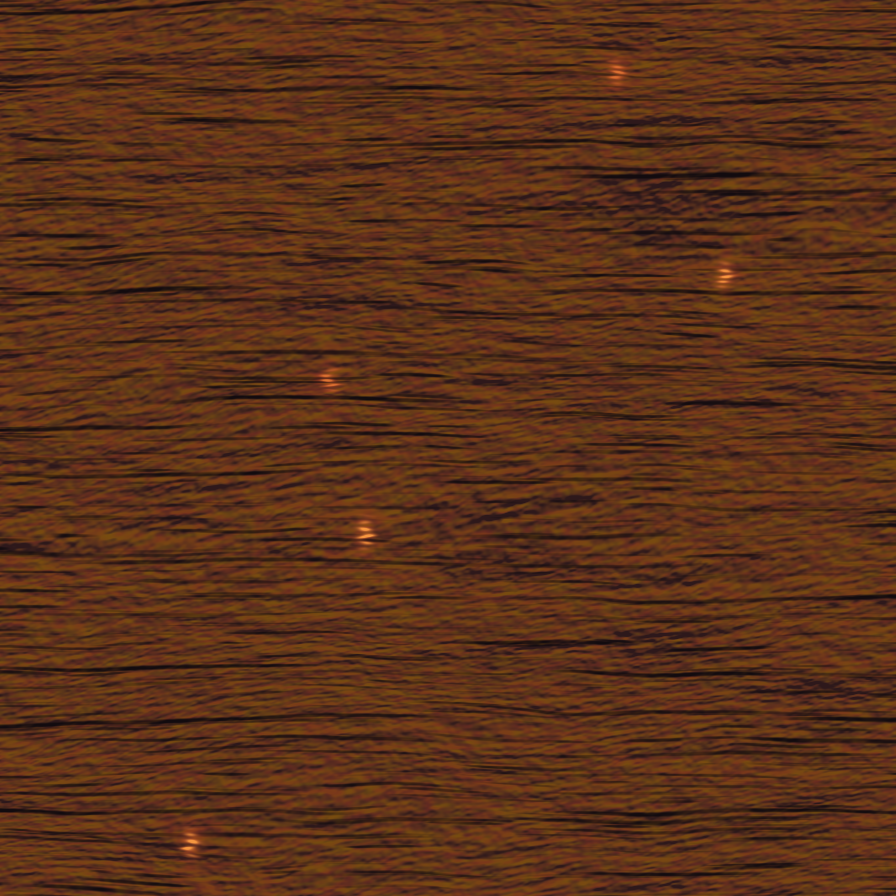
A WebGL 1 fragment shader for this texture:

```glsl
precision highp float;

uniform vec2 u_resolution;

const vec3 INK = vec3(0.07, 0.045, 0.06);
const vec3 SHADOW = vec3(0.165, 0.09, 0.105);
const vec3 UMBER = vec3(0.35, 0.187, 0.113);
const vec3 GOLDEN = vec3(0.475, 0.262, 0.08);
const vec3 RED_SHIFT = vec3(0.015, -0.085, 0.045);
const vec3 EMBER = vec3(0.72, 0.24, 0.12);
const vec3 AMBER = vec3(1.0, 0.62, 0.26);

float hash(vec2 p) {
  vec3 q = fract(p.xyx * 0.1031);
  q += dot(q, q.yzx + 33.33);
  return fract((q.x + q.y) * q.z);
}

float noise(vec2 p) {
  vec2 cell = floor(p);
  vec2 f = fract(p);
  f = f * f * (3.0 - 2.0 * f);
  float low = mix(hash(cell), hash(cell + vec2(1.0, 0.0)), f.x);
  float high = mix(hash(cell + vec2(0.0, 1.0)), hash(cell + 1.0), f.x);
  return mix(low, high, f.y);
}

// Tapered dark pores, one per cell, with random place, length and width
float streaks(vec2 p, vec2 density, float seed, float width) {
  vec2 q = p * density;
  vec2 base = floor(q);
  float ink = 0.0;
  for (int j = -1; j <= 1; j++) {
    for (int i = -1; i <= 1; i++) {
      vec2 id = base + vec2(float(i), float(j)) + seed;
      vec2 center = id - seed + vec2(hash(id), hash(id + 17.3));
      float halfLength = mix(0.25, 0.95, hash(id + 41.7));
      float strength = mix(0.1, 1.0, hash(id + 73.1));
      float tilt = 0.03 * (hash(id + 97.9) - 0.6) * density.y / density.x;
      vec2 d = q - center;
      d.y -= tilt * d.x;
      float along = d.x / halfLength;
      float taper = max(1.0 - along * along, 0.0);
      float halfWidth = width * density.y * (0.4 + 0.6 * taper) * (0.5 + strength);
      float line = 1.0 - smoothstep(0.2, 1.0, abs(d.y) / halfWidth);
      ink = max(ink, line * smoothstep(0.0, 0.7, taper) * strength);
    }
  }
  return ink;
}

// Difference of neighbouring noise rows: thin ridges without broad blobs
float ridges(vec2 p) {
  return noise(p) - noise(p + vec2(0.35, 1.3));
}

// Fine slanted fibres at three scales, centred on zero
float fibres(vec2 p) {
  float coarse = ridges(p * vec2(28.0, 225.0));
  float fine = ridges(p * vec2(70.0, 330.0) + 31.0);
  float grit = ridges(p * vec2(170.0, 390.0) + 67.0);
  return 0.4 * coarse + 0.5 * fine + 0.3 * grit;
}

// Small glowing flecks crossed by the grain: amount in x, heat in y
vec2 flecks(vec2 p) {
  vec2 glow = vec2(0.0);
  for (int i = 0; i < 5; i++) {
    float id = float(i);
    vec2 center = vec2(hash(vec2(id, 5.2)), (id + hash(vec2(id, 9.7))) / 5.0);
    center = 0.06 + 0.88 * center;
    vec2 d = p - center;
    d.x += 0.012 * (noise(vec2(id * 7.0, p.y * 220.0)) - 0.5);
    vec2 core = d / vec2(0.008, 0.015);
    vec2 halo = d / vec2(0.021, 0.021);
    float amount = exp(-dot(core, core)) + 0.25 * exp(-dot(halo, halo));
    glow += amount * vec2(1.0, hash(vec2(id, 23.0)));
  }
  float bands = 0.5 + 0.5 * sin(p.y * 900.0 + 4.0 * noise(p * vec2(30.0, 60.0)));
  return glow * mix(0.3, 1.0, bands);
}

void main() {
  vec2 p = gl_FragCoord.xy / u_resolution.y;

  // Gentle waves in the grain direction
  float wave = noise(p * vec2(3.0, 6.0)) - 0.5;
  float ripple = noise(p * vec2(11.0, 24.0) + 8.0) - 0.5;
  vec2 grain = p + vec2(0.0, 0.018 * wave + 0.007 * ripple);
  vec2 slanted = grain + vec2(0.0, 0.02 * wave - 0.1 * p.x);

  // Fibre tone, narrow bands and smoky strands
  float fibre = fibres(slanted);
  float bands = noise(grain * vec2(5.0, 65.0) + 50.0) - 0.5;
  float smoke = noise((grain - vec2(0.0, 0.04 * p.x)) * vec2(5.5, 58.0) + 90.0);
  float patches = smoothstep(0.7, 0.95, smoke);
  float tone = 0.67 + 1.05 * fibre + 0.16 * bands;
  tone -= patches * (0.3 - 0.4 * fibre);
  tone = clamp(tone, 0.0, 1.1);

  vec3 color = mix(SHADOW, UMBER, smoothstep(-0.1, 0.58, tone));
  color = mix(color, GOLDEN, smoothstep(0.4, 1.1, tone));
  float redness = noise(slanted * vec2(90.0, 300.0) + 140.0) - 0.47;
  color += RED_SHIFT * redness * smoothstep(0.1, 0.7, tone);

  // Long pores, then short hairlines, broken up along the grain
  float breaks = smoothstep(0.1, 0.6, noise(grain * vec2(22.0, 120.0) + 210.0));
  float pores = streaks(grain, vec2(3.8, 36.0), 3.0, 0.0028);
  float hairs = streaks(grain, vec2(8.0, 60.0), 60.0, 0.0021);
  float ink = max(pores * mix(0.6, 1.0, breaks), 0.85 * hairs * breaks);
  color = mix(color, INK, clamp(ink * (0.98 - 0.4 * fibre), 0.0, 1.0));

  vec2 glow = flecks(grain);
  float heat = clamp(0.35 * glow.x + 0.65 * glow.y, 0.0, 1.0);
  color = mix(color, mix(EMBER, AMBER, heat), clamp(glow.x, 0.0, 0.95));

  gl_FragColor = vec4(clamp(color, 0.0, 1.0), 1.0);
}
```
